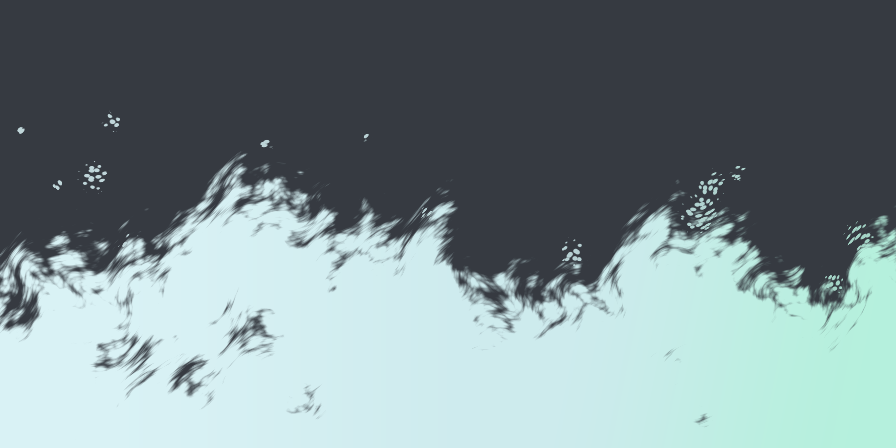
A WebGL 1 fragment shader for this background:

```glsl
precision highp float;
// Feathery pale foam rising against a slate sky, turning mint to the right, with drifting flecks.
uniform vec2 u_resolution;

#define SLATE vec3(0.21, 0.228, 0.255)
#define ICE vec3(0.85, 0.948, 0.96)
#define PALE_BLUE vec3(0.805, 0.92, 0.93)
#define MINT vec3(0.71, 0.94, 0.865)
#define SWIRL 0.34
#define LEAN 0.15
#define FLOW_ANGLE 0.66
#define LEAF_SCALE vec2(14.0, 30.0)
#define TUFT_SPACING 0.165
#define TUFT_HEIGHT 0.05
#define FLECK_SCALE vec2(48.0, 84.0)
#define FLECK_SIZE 0.46

vec2 hash2(vec2 cell) {
  vec2 k = vec2(dot(cell, vec2(127.1, 311.7)), dot(cell, vec2(269.5, 183.3)));
  return fract(sin(k) * 43758.5);
}

// Distance to the nearest scattered cell centre
float cellular(vec2 q) {
  vec2 cell = floor(q);
  float nearest = 4.0;
  for (int j = -1; j <= 1; j++) {
    for (int i = -1; i <= 1; i++) {
      vec2 neighbour = cell + vec2(float(i), float(j));
      vec2 offset = neighbour + hash2(neighbour) - q;
      nearest = min(nearest, dot(offset, offset));
    }
  }
  return sqrt(nearest);
}

float spot(vec2 p, vec2 centre, float radius) {
  vec2 d = (p - centre) / radius;
  return exp(-dot(d, d));
}

// Layered sines that curl the strands
vec2 swirl(vec2 p) {
  float freq = 13.0;
  for (int i = 0; i < 3; i++) {
    p += SWIRL / freq * sin(freq * p.yx + vec2(1.7, 4.1) * float(i + 1));
    freq *= 2.1;
  }
  return p;
}

// Axes along and across the strands
vec2 alongFlow(vec2 p) {
  float c = cos(FLOW_ANGLE), s = sin(FLOW_ANGLE);
  return vec2(c * p.x + s * p.y, c * p.y - s * p.x);
}

// Height of the foam: broad rises and falls, two peaks, then hooked tufts
float skyline(float x) {
  float h = 0.385;
  h += 0.07 * smoothstep(0.10, 0.19, x) + 0.10 * smoothstep(0.33, 0.48, x);
  h -= 0.085 * smoothstep(0.70, 0.77, x) + 0.14 * smoothstep(0.99, 1.07, x);
  h += 0.04 * smoothstep(1.20, 1.34, x) + 0.10 * smoothstep(1.33, 1.45, x);
  h -= 0.09 * smoothstep(1.66, 1.73, x) + 0.04 * smoothstep(1.75, 1.87, x);
  h += 0.10 * smoothstep(1.89, 2.0, x);
  h += 0.03 * spot(vec2(x, 0.0), vec2(0.84, 0.0), 0.05);
  h += 0.05 * spot(vec2(x, 0.0), vec2(1.18, 0.0), 0.05);
  float t = fract((x - 0.02) / TUFT_SPACING);
  return h + TUFT_HEIGHT * t * t * (1.0 - smoothstep(0.8, 1.0, t));
}

// Places where the foam thins and the slate shows through
float hollows(vec2 p) {
  float h = spot(p, vec2(0.28, 0.21), 0.075) + spot(p, vec2(0.43, 0.15), 0.06);
  h += spot(p, vec2(0.56, 0.26), 0.075) + 0.9 * spot(p, vec2(0.69, 0.10), 0.06);
  h += 0.8 * spot(p, vec2(0.03, 0.28), 0.07);
  h += 0.6 * spot(p, vec2(1.50, 0.21), 0.06) + 0.6 * spot(p, vec2(1.56, 0.08), 0.06);
  h += 0.3 * spot(p, vec2(0.38, 0.22), 0.27) + 0.3 * spot(p, vec2(1.09, 0.25), 0.08);
  return min(h, 1.0);
}

float foam(vec2 p) {
  vec2 w = swirl(p);
  vec2 strand = alongFlow(w) * LEAF_SCALE;
  float leaves = 0.54 * cellular(strand) + 0.3 * cellular(strand * 2.3 + 7.0);
  leaves += 0.16 * cellular(strand * vec2(3.0, 6.0) + 19.0);
  float depth = skyline(w.x - LEAN * (p.y - 0.4)) - w.y;
  // Ragged and thin near the rim, dense further down
  float bias = depth > 0.0 ? depth * (2.2 + 12.0 * depth) : depth * 6.0;
  bias = min(bias, 0.7) - 0.66 * hollows(p);
  return smoothstep(-0.12, 0.26, 0.5 - leaves + bias);
}

// Loose flecks that swell only inside a few drifting clusters
float flecks(vec2 p) {
  float c = spot(p, vec2(0.21, 0.605), 0.035) + spot(p, vec2(0.25, 0.728), 0.022);
  c += spot(p, vec2(0.13, 0.588), 0.014) + spot(p, vec2(0.05, 0.71), 0.014);
  c += spot(p, vec2(0.594, 0.68), 0.016) + spot(p, vec2(0.823, 0.693), 0.014);
  c += spot(p, vec2(0.952, 0.523), 0.015) + spot(p, vec2(0.29, 0.455), 0.025);
  c += spot(p, vec2(1.28, 0.435), 0.032) + spot(p, vec2(1.56, 0.52), 0.045);
  c += spot(p, vec2(1.59, 0.59), 0.03) + spot(p, vec2(1.65, 0.615), 0.018);
  c += spot(p, vec2(1.918, 0.472), 0.034) + spot(p, vec2(1.86, 0.367), 0.025);
  float size = FLECK_SIZE * smoothstep(0.1, 0.8, c);
  float d = cellular(alongFlow(swirl(p)) * FLECK_SCALE);
  return 0.85 * (1.0 - smoothstep(size - 0.2, size, d));
}

void main() {
  vec2 p = gl_FragCoord.xy / u_resolution * vec2(2.0, 1.0);

  // Light colour drifts from ice through pale blue to mint
  vec3 light = mix(ICE, PALE_BLUE, smoothstep(0.2, 1.2, p.x));
  light = mix(light, MINT, smoothstep(1.2, 2.0, p.x + 0.2 * (0.25 - p.y)));

  float cover = max(foam(p), flecks(p));
  gl_FragColor = vec4(mix(SLATE, light, cover), 1.0);
}
```
